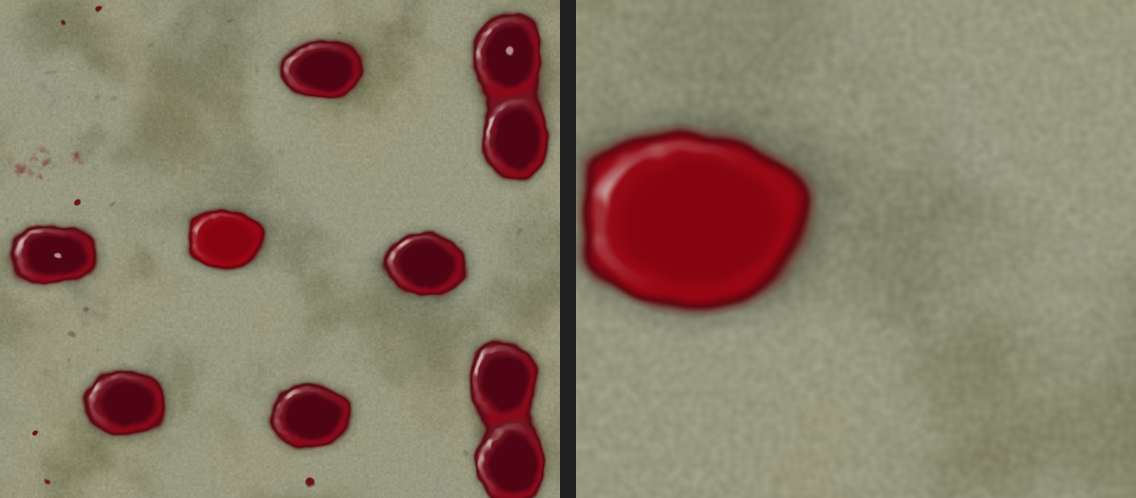
Left, the full canvas; right, a detail of the centre.
Write a Shadertoy shader that draws this texture.

```glsl
const vec3 STONE_LIGHT = vec3(0.595, 0.595, 0.495);
const vec3 STONE_DARK  = vec3(0.490, 0.488, 0.378);
const vec3 STAIN       = vec3(0.330, 0.325, 0.255);
const vec3 CORE        = vec3(0.305, 0.015, 0.075);
const vec3 RIM         = vec3(0.440, 0.080, 0.130);
const vec3 RIM_LIT     = vec3(0.530, 0.040, 0.100);
const vec3 FRESH       = vec3(0.620, 0.020, 0.065);
const vec3 EDGE        = vec3(0.250, 0.025, 0.055);
const vec3 FRINGE      = vec3(0.430, 0.260, 0.215);
const vec3 GLOSS       = vec3(0.800, 0.690, 0.670);
const vec2 SINGLE_SIZE = vec2(0.083, 0.061);
const vec2 PAIR_SIZE   = vec2(0.069, 0.079);
const vec2 JITTER      = vec2(0.050, 0.060);
const float PAIR_STEP  = 0.082;
const float NECK       = 0.050;
const float SOFT       = 0.0025;
const float GRAIN      = 0.055;
const int SPECKS       = 9;

vec2 hash2(vec2 p) {
    vec3 a = fract(p.xyx * vec3(0.1031, 0.1030, 0.0973));
    a += dot(a, a.yzx + 33.33);
    return fract((a.xx + a.yz) * a.zy);
}

float corner(vec2 cell, vec2 f, vec2 o) {
    return dot(hash2(cell + o) * 2.0 - 1.0, f - o);
}

float gradNoise(vec2 p) {
    vec2 c = floor(p), f = fract(p);
    vec2 u = f * f * f * (f * (f * 6.0 - 15.0) + 10.0);
    return mix(mix(corner(c, f, vec2(0, 0)), corner(c, f, vec2(1, 0)), u.x),
               mix(corner(c, f, vec2(0, 1)), corner(c, f, vec2(1, 1)), u.x), u.y);
}

float fbm(vec2 p) {
    float sum = 0.0, amp = 1.0;
    for (int i = 0; i < 5; i++) {
        sum += amp * gradNoise(p);
        p = mat2(1.6, 1.2, -1.2, 1.6) * p + 17.3;
        amp *= 0.5;
    }
    return sum;
}

float smoothMin(float a, float b, float k) {
    float h = max(k - abs(a - b), 0.0) / k;
    return min(a, b) - h * h * k * 0.25;
}

// Mottled stone with stains, pits and fine grain
vec3 stone(vec2 p) {
    vec3 col = mix(STONE_DARK, STONE_LIGHT, smoothstep(-0.5, 0.15, fbm(p * 4.0 + 2.0)));
    col += vec3(0.018, 0.0, -0.025) * fbm(p * 3.0 + 40.0);
    float patches = smoothstep(-0.1, 0.4, gradNoise(p * 2.6 + 9.0));
    col = mix(col, STAIN, 0.55 * patches * smoothstep(0.1, 0.75, fbm(p * 8.0 + 60.0)));
    col = mix(col, STAIN, 0.6 * patches * smoothstep(0.38, 0.55, gradNoise(p * 38.0)));
    return col + GRAIN * (gradNoise(p * 170.0) + 0.6 * gradNoise(p * 85.0));
}

struct Drop { float dist; float near; vec2 local; vec2 seed; float fresh; };

// Staggered rows of drops; the outer right ones are joined pairs
Drop findDrops(vec2 p, float width) {
    Drop d = Drop(1e3, 1e3, vec2(9.0), vec2(0.0), 0.0);
    for (int i = 0; i < 9; i++) {
        if (i == 6) continue; // this site is left to the smear
        vec2 cell = vec2(i % 3, i / 3);
        bool middle = i / 3 == 1;
        bool pair = i % 3 == 2 && !middle;
        vec2 center = (cell + 0.5) * vec2(width, 1.0) / 3.0;
        center.x += middle ? -0.10 : 0.08;
        center += (hash2(cell + 11.0) - 0.5) * JITTER;
        for (int j = 0; j < (pair ? 2 : 1); j++) {
            vec2 seed = hash2(cell * 7.0 + float(j) + 3.0);
            vec2 size = (pair ? PAIR_SIZE : SINGLE_SIZE) * mix(vec2(0.93), vec2(1.07), seed);
            vec2 shift = pair ? vec2(0.008, -PAIR_STEP) * (2.0 * float(j) - 1.0) : vec2(0.0);
            vec2 q = (p - center - shift) / size;
            vec2 s = pow(abs(q), vec2(2.2));
            float dist = (pow(s.x + s.y, 1.0 / 2.2) - 1.0) * min(size.x, size.y);
            d.dist = smoothMin(d.dist, dist, NECK);
            if (dist < d.near) {
                d.near = dist;
                d.local = q;
                d.seed = seed;
                d.fresh = i == 4 ? 1.0 : 0.0;
            }
        }
    }
    return d;
}

// Glossy liquid: dark core, lit rim, crescent reflection and glint
vec3 liquid(Drop d, vec2 p) {
    vec2 q = d.local;
    float e = length(q), ripple = gradNoise(p * 55.0);
    vec3 rim = mix(RIM, RIM_LIT, smoothstep(-0.5, 0.5, dot(q, vec2(0.5, -0.6))));
    rim = mix(rim, FRESH, 0.75 * d.fresh);
    vec3 core = mix(CORE, FRESH * 0.9, 0.85 * d.fresh);
    float inner = length(q - vec2(0.07, -0.03)) + 0.06 * ripple;
    vec3 col = mix(core, rim, smoothstep(0.60, 0.82, inner));
    col = mix(col, EDGE, 0.7 * (1.0 - smoothstep(0.0, 0.009, -d.dist)));

    float facing = dot(q / max(e, 0.01), vec2(-0.86, 0.51));
    float band = 1.0 - smoothstep(0.02, 0.11, abs(e - 0.84 + 0.08 * ripple));
    float broken = smoothstep(-0.25, 0.3, gradNoise(p * 40.0 + 5.0));
    col = mix(col, GLOSS, band * (0.75 * smoothstep(0.6, 1.0, facing) * broken
                                + 0.22 * smoothstep(-0.2, 0.7, facing)));
    vec2 g = q - vec2(0.05, -0.05) - 0.3 * (d.seed - 0.5);
    float glint = 1.0 - smoothstep(0.03, 0.12, length(g) + 0.12 * ripple);
    return mix(col, GLOSS, 0.8 * glint * step(0.4, d.seed.x) * (1.0 - d.fresh));
}

void mainImage(out vec4 fragColor, in vec2 fragCoord) {
    vec2 p = fragCoord / iResolution.y;
    float width = iResolution.x / iResolution.y;
    vec2 warped = p + 0.014 * vec2(gradNoise(p * 13.0), gradNoise(p * 13.0 + 31.0));
    vec3 col = stone(p);

    // Dried smear
    float smear = fbm(p * 22.0) + 0.45 - length((p - vec2(0.08, 0.665)) / vec2(0.13, 0.055));
    col = mix(col, RIM, 0.55 * smoothstep(0.0, 0.5, smear) + 0.4 * smoothstep(0.42, 0.6, smear));

    // Scattered specks
    for (int i = 0; i < SPECKS; i++) {
        vec2 at = hash2(vec2(i, 5)) * vec2(width, 1.0);
        float radius = mix(0.004, 0.010, hash2(vec2(i, 23)).x);
        float speck = length(warped - at) - radius + 0.005 * gradNoise(p * 90.0);
        col = mix(col, RIM * 0.92, 1.0 - smoothstep(-SOFT, SOFT, speck));
    }

    // Drops with a faint shadow and stained fringe
    Drop d = findDrops(warped, width);
    d.dist += 0.005 * gradNoise(p * 42.0);
    col *= 1.0 - 0.16 * (1.0 - smoothstep(0.0, 0.022, d.dist));
    col = mix(col, FRINGE, 0.8 * (1.0 - smoothstep(0.0, 0.007, d.dist)));
    col = mix(col, liquid(d, p), 1.0 - smoothstep(-SOFT, SOFT, d.dist));
    fragColor = vec4(clamp(col, 0.0, 1.0), 1.0);
}
```
